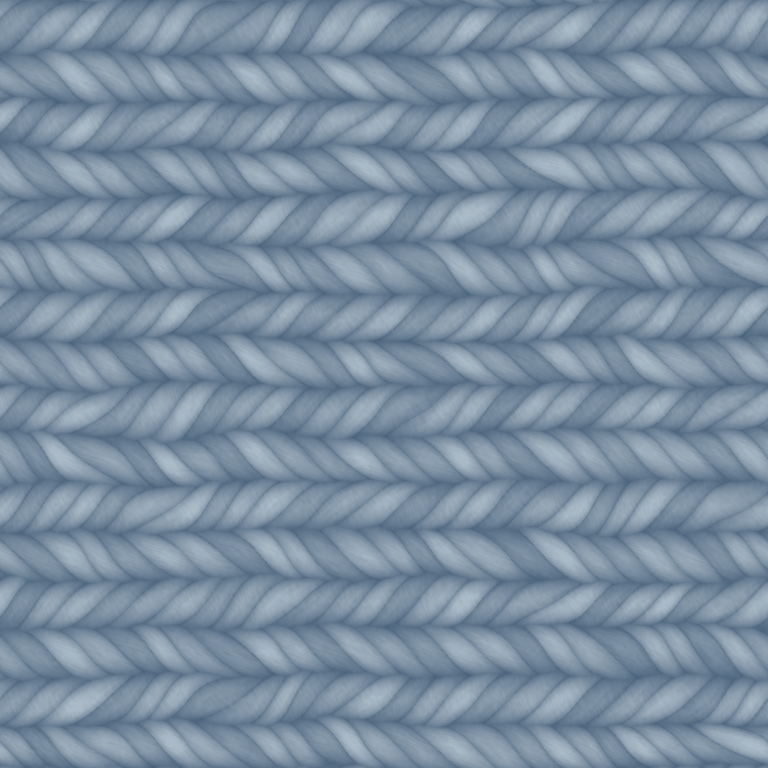
Reproduce this texture procedurally as a Shadertoy shader.

```glsl
const float ROWS = 16.0;
const float STRANDS = 24.0;   // three strands per stitch, eight stitches across

float hash(vec2 p) {
    vec3 q = fract(p.xyx * vec3(0.1031, 0.1030, 0.0973));
    q += dot(q, q.yzx + 33.33);
    return fract((q.x + q.y) * q.z);
}

// Value noise that wraps after a whole number of cells
float noise(vec2 p, vec2 period) {
    vec2 i = floor(p), f = fract(p);
    f = f * f * (3.0 - 2.0 * f);
    vec2 a = mod(i, period), b = mod(i + 1.0, period);
    return mix(mix(hash(a), hash(vec2(b.x, a.y)), f.x),
               mix(hash(vec2(a.x, b.y)), hash(b), f.x), f.y);
}

// Brightness of one twisted row; t runs from -0.5 to 0.5 across it
float twistedRow(float x, float t, float row) {
    float lean = mod(row, 2.0) * 2.0 - 1.0;

    // Slanted strand coordinate with curling ends and uneven widths
    float u = x * STRANDS + 0.05 - 0.25 * lean;
    u -= lean * (1.25 * t + 1.4 * t * t * t);
    u += 0.85 * (noise(vec2(x * 12.0, row), vec2(12.0, ROWS)) - 0.5);
    float id = mod(floor(u), STRANDS);
    float f = fract(u);
    float groove = pow(max(4.0 * f * (1.0 - f), 0.0), 0.6);

    // Within each stitch one strand is lit and one is recessed
    float level = 0.77 + 0.19 * cos(2.0944 * (id - 2.0 + 0.3 * lean));
    level += 0.16 * (hash(vec2(id + 3.0, row + 41.0)) - 0.5);

    // Rounded body whose edge is scalloped by the strand ends
    float q = t / (0.47 + 0.09 * groove + 0.05 * level);
    float body = max(1.0 - q * q, 0.0);

    // Combed fibres follow the strand, crossed by a finer layer
    float fibre = noise(vec2(u * 8.0, t * 4.0 + row * 6.0), vec2(STRANDS * 8.0, ROWS * 6.0));
    fibre += noise(vec2(u * 17.0 + t * 34.0, t * 9.0 + row * 11.0),
                   vec2(STRANDS * 17.0, ROWS * 11.0));
    return level * body * (0.48 + 0.52 * groove) + 0.09 * (fibre - 1.0) * body;
}

void mainImage(out vec4 fragColor, in vec2 fragCoord) {
    vec2 uv = fragCoord / iResolution.xy;

    // Hand-knit wobble of the rows
    float v = uv.y * ROWS + 0.06;
    v += 0.26 * (noise(uv * vec2(9.0, 12.0), vec2(9.0, 12.0)) - 0.5);
    v += 0.10 * (noise(uv * vec2(24.0, 16.0) + 0.5, vec2(24.0, 16.0)) - 0.5);

    // Neighbouring rows interlock: the highest one shows
    float shade = 0.0;
    for (float k = -1.0; k <= 1.0; k++) {
        float row = floor(v) + k;
        shade = max(shade, twistedRow(uv.x, v - row - 0.5, mod(row, ROWS)));
    }

    // Soft blotches and fuzz
    shade += 0.08 * (noise(uv * 40.0, vec2(40.0)) - 0.5);
    shade += 0.05 * (noise(uv * 230.0, vec2(230.0)) - 0.5);

    vec3 shadowBlue = vec3(0.27, 0.37, 0.47);
    vec3 paleBlue = vec3(0.67, 0.73, 0.78);
    fragColor = vec4(mix(shadowBlue, paleBlue, clamp(shade + 0.02, 0.0, 1.0)), 1.0);
}
```
